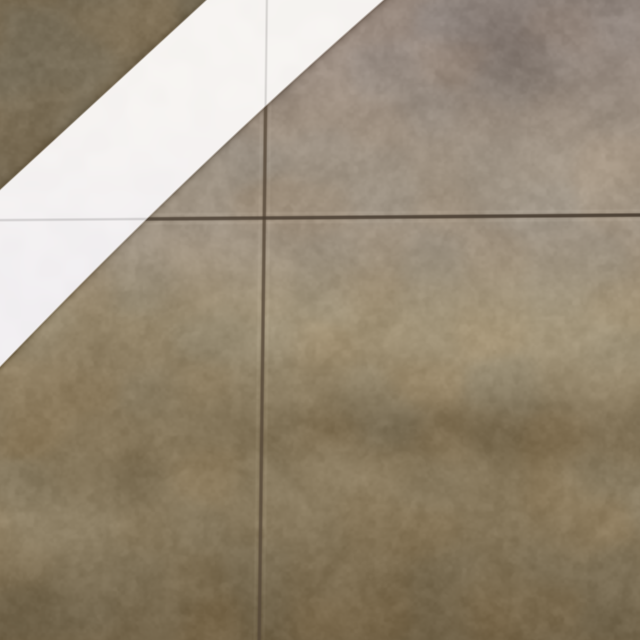
Reproduce this texture procedurally as a WebGL 1 fragment shader.

```glsl
precision highp float;
// Mottled concrete floor tiles with dark joints, crossed by a curved white painted stripe.

uniform vec2 u_resolution;

vec2 hash2(vec2 cell) {
  vec2 q = vec2(dot(cell, vec2(127.1, 311.7)), dot(cell, vec2(269.5, 183.3)));
  return fract(sin(q) * 4375.85);
}

// Smooth cellular noise: soft average of random values at jittered points
float cellular(vec2 p) {
  vec2 cell = floor(p);
  vec2 local = fract(p);
  float total = 0.0;
  float weight = 0.0;
  for (int j = -1; j <= 1; j++) {
    for (int i = -1; i <= 1; i++) {
      vec2 offset = vec2(float(i), float(j));
      vec2 h = hash2(cell + offset);
      vec2 d = offset + 0.2 + 0.6 * h - local;
      float w = exp(-5.0 * dot(d, d));
      total += w * fract(h.x * 7.3 + h.y * 3.1);
      weight += w;
    }
  }
  return total / weight - 0.5;
}

// Layered cellular noise with its domain bent by sines
float mottle(vec2 p) {
  float sum = 0.0;
  float amplitude = 0.5;
  for (int i = 0; i < 5; i++) {
    p += 0.16 * sin(p.yx * 2.3 + float(i));
    sum += amplitude * cellular(p);
    p = mat2(1.6, 1.2, -1.2, 1.6) * p + 5.7;
    amplitude *= 0.62;
  }
  return sum;
}

float blob(vec2 p, vec2 centre, vec2 radius) {
  vec2 d = (p - centre) / radius;
  return exp(-dot(d, d));
}

float line(float distance, float halfWidth, float blur) {
  return 1.0 - smoothstep(halfWidth - blur, halfWidth + blur, abs(distance));
}

// Vertical tone of the floor, warm below and grey above
vec3 floorTone(float y) {
  vec3 c = mix(vec3(0.45, 0.39, 0.285), vec3(0.545, 0.485, 0.375), smoothstep(-0.02, 0.27, y));
  c = mix(c, vec3(0.625, 0.57, 0.465), smoothstep(0.28, 0.5, y));
  c = mix(c, vec3(0.63, 0.58, 0.515), smoothstep(0.48, 0.66, y));
  return mix(c, vec3(0.575, 0.525, 0.49), smoothstep(0.68, 0.98, y));
}

// Large stains and pale patches
float stains(vec2 p) {
  float s = -0.075 * blob(p, vec2(0.88, 0.33), vec2(0.24, 0.06));
  s -= 0.05 * blob(p, vec2(0.56, 0.33), vec2(0.16, 0.05));
  s -= 0.05 * blob(p, vec2(0.79, 0.91), vec2(0.1, 0.09));
  s -= 0.055 * blob(p, vec2(0.12, 0.43), vec2(0.2, 0.1));
  s -= 0.045 * blob(p, vec2(0.21, 0.25), vec2(0.06, 0.06));
  s += 0.035 * blob(p, vec2(0.1, 0.16), vec2(0.18, 0.06));
  s += 0.025 * blob(p, vec2(0.74, 0.48), vec2(0.2, 0.07));
  return s;
}

vec3 floorColor(vec2 p, float beyondStripe) {
  vec3 c = floorTone(p.y);
  c = mix(c, vec3(0.475, 0.425, 0.335), beyondStripe);
  c += stains(p) * vec3(1.0, 1.0, 0.95);
  c += 0.105 * mottle(p * vec2(7.0, 9.0));
  c += 0.035 * cellular(p * 75.0) + 0.02 * cellular(p * 170.0);
  c += vec3(0.02, 0.0, -0.02) * cellular(p * vec2(11.0, 14.0) + 3.0);
  return c;
}

void main() {
  vec2 p = gl_FragCoord.xy / u_resolution;
  float blur = max(0.0018, 0.75 / min(u_resolution.x, u_resolution.y));

  // Signed distances to the stripe edges, positive toward the upper left
  float lower = (p.y - 0.427 - 1.04 * p.x + 0.14 * p.x * p.x) * 0.71;
  float upper = (p.y - 0.703 - 0.92 * p.x) * 0.735;
  float stripe = smoothstep(-blur, blur, lower) * (1.0 - smoothstep(-blur, blur, upper));

  vec3 color = floorColor(p, smoothstep(-blur, blur, upper));
  color -= 0.13 * exp(-abs(lower + 0.002) / 0.004);
  color -= 0.07 * exp(-abs(upper - 0.003) / 0.006);

  // Tile joints with slight tilt and pale rims
  float vertical = p.x - 0.405 - 0.012 * p.y;
  float horizontal = p.y - 0.656 - 0.008 * p.x;
  float below = 1.0 - smoothstep(-blur, blur, lower);
  float seamV = line(vertical, 0.0026, blur);
  float seamH = line(horizontal, 0.0027, blur);
  float rims = line(abs(vertical) - 0.007, 0.002, 0.002) + line(abs(horizontal) - 0.007, 0.002, 0.002);
  color += 0.025 * rims * below;
  color = mix(color, vec3(0.33, 0.275, 0.215), seamV * 0.78 * below);
  color = mix(color, vec3(0.28, 0.235, 0.19), seamH * mix(0.75, 0.92, p.x) * below);

  // White paint with faint joints showing through
  vec3 paint = mix(vec3(0.945, 0.935, 0.945), vec3(0.965, 0.955, 0.945), smoothstep(0.5, 0.9, p.y));
  paint += 0.012 * cellular(p * 30.0);
  paint -= 0.13 * max(line(vertical, 0.0016, blur), line(horizontal, 0.0018, blur));
  color = mix(color, paint, stripe);

  gl_FragColor = vec4(clamp(color, 0.0, 1.0), 1.0);
}
```
